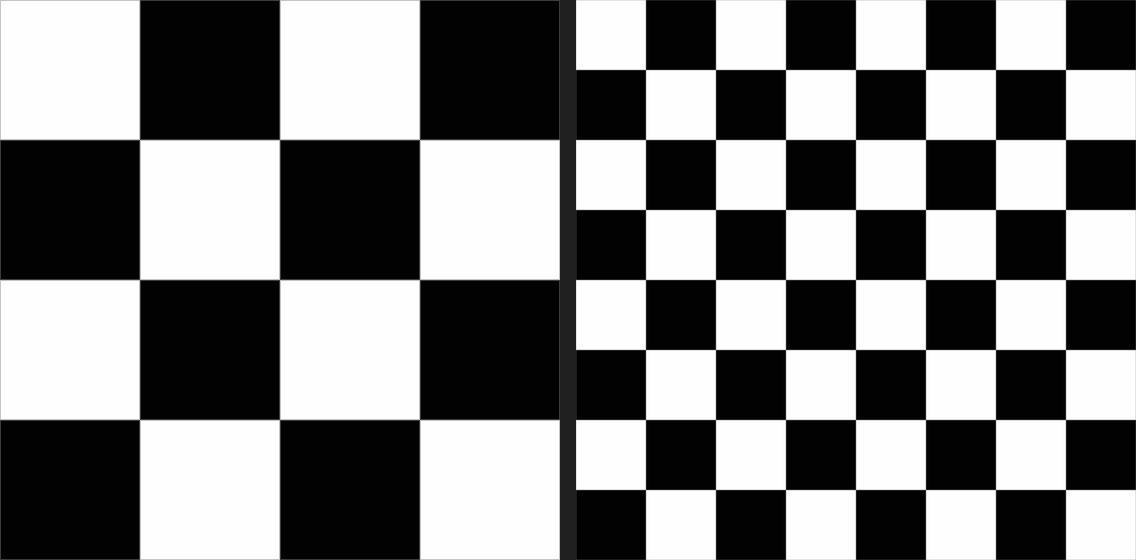
Left, the tile; right, the same tile 2 across and 2 down.
A three.js fragment shader for this pattern:

```glsl
// Checkerboard of four by four squares, black at the lower left corner.
// The parity of each cell picks its tone, and the distance to the nearest
// grid line softens every edge through mid grey, also across the tile border.
varying vec2 vUv;

// Distance from a point in cell units to the nearest grid line
float gridDistance(vec2 p) {
  vec2 toLine = abs(fract(p + 0.5) - 0.5);
  return min(toLine.x, toLine.y);
}

// -1 in black cells, +1 in white cells
float cellSign(vec2 p) {
  vec2 cell = floor(p);
  return 2.0 * mod(cell.x + cell.y, 2.0) - 1.0;
}

void main() {
  const float cells = 4.0;
  vec2 p = vUv * cells;

  // Thin grey rim on both sides of each edge
  float edge = smoothstep(0.0, 0.0017, gridDistance(p) / cells);
  float whiteness = 0.5 + 0.5 * cellSign(p) * edge;

  vec3 black = vec3(0.008);
  vec3 white = vec3(0.998);
  gl_FragColor = vec4(mix(black, white, whiteness), 1.0);
}
```
